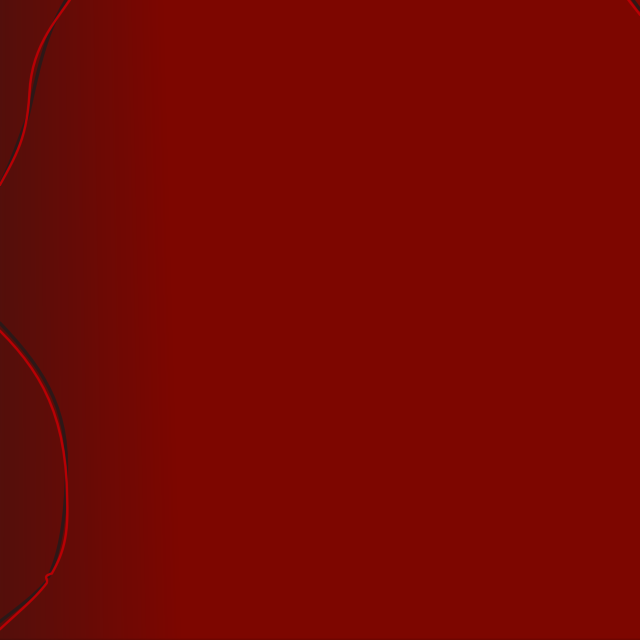
A three.js fragment shader for this background:

```glsl
varying vec2 vUv;

#define BASE_RED vec3(0.490, 0.022, 0.0)
#define SHADE_RED vec3(0.325, 0.058, 0.042)
#define LINE_RED vec3(0.72, 0.0, 0.015)
#define LINE_DARK vec3(0.14, 0.10, 0.10)
#define SHADE_TOP 0.258
#define SHADE_BOTTOM 0.286
#define RED_WIDTH 0.0019
#define DARK_WIDTH 0.0026
#define SOFTNESS 0.0011
#define STREAK_COUNT 55.0
#define STREAK_STRENGTH 0.035
#define CURVE_STEPS 14

float hash(float n) {
  return fract(sin(n * 127.1) * 43758.55);
}

float noise(float x) {
  float cell = floor(x);
  return mix(hash(cell), hash(cell + 1.0), smoothstep(0.0, 1.0, x - cell));
}

float segmentDistance(vec2 p, vec2 a, vec2 b) {
  vec2 ab = b - a;
  float t = clamp(dot(p - a, ab) / dot(ab, ab), 0.0, 1.0);
  return length(p - a - ab * t);
}

vec2 bezier(vec2 a, vec2 b, vec2 c, vec2 d, float t) {
  float s = 1.0 - t;
  return s * s * s * a + 3.0 * s * s * t * b + 3.0 * s * t * t * c + t * t * t * d;
}

// Control points are in thousandths of the canvas
float curveDistance(vec2 p, vec2 a, vec2 b, vec2 c, vec2 d) {
  vec2 q = p * 1000.0;
  vec2 previous = a;
  float nearest = 1e5;
  for (int i = 1; i <= CURVE_STEPS; i++) {
    vec2 next = bezier(a, b, c, d, float(i) / float(CURVE_STEPS));
    nearest = min(nearest, segmentDistance(q, previous, next));
    previous = next;
  }
  return nearest / 1000.0;
}

float darkLines(vec2 p) {
  // Upper shadow
  float d = curveDistance(p, vec2(103, 1000), vec2(68, 941), vec2(60, 889), vec2(44, 820));
  d = min(d, curveDistance(p, vec2(44, 820), vec2(33, 792), vec2(21, 753), vec2(0, 711)));
  // Lower shadow
  d = min(d, curveDistance(p, vec2(0, 495), vec2(65, 427), vec2(104, 368), vec2(104, 271)));
  d = min(d, curveDistance(p, vec2(104, 271), vec2(103, 199), vec2(96, 141), vec2(76, 99)));
  d = min(d, curveDistance(p, vec2(73, 91), vec2(49, 65), vec2(26, 49), vec2(0, 29)));
  // Corner shadow
  return min(d, segmentDistance(p, vec2(0.989, 1.0), vec2(1.0, 0.985)));
}

float redLines(vec2 p) {
  // Upper wave
  float d = curveDistance(p, vec2(109, 1000), vec2(83, 962), vec2(49, 924), vec2(46, 854));
  d = min(d, curveDistance(p, vec2(46, 854), vec2(42, 785), vec2(26, 759), vec2(0, 711)));
  // Lower bulge with its small notch
  d = min(d, curveDistance(p, vec2(0, 483), vec2(65, 418), vec2(104, 349), vec2(105, 219)));
  d = min(d, curveDistance(p, vec2(105, 219), vec2(107, 160), vec2(98, 134), vec2(81, 104)));
  d = min(d, curveDistance(p, vec2(81, 104), vec2(65, 99), vec2(76, 96), vec2(73, 89)));
  d = min(d, curveDistance(p, vec2(73, 89), vec2(55, 65), vec2(29, 44), vec2(0, 17)));
  // Corner line
  return min(d, segmentDistance(p, vec2(0.982, 1.0), vec2(1.0, 0.977)));
}

float stroke(float dist, float halfWidth) {
  return 1.0 - smoothstep(halfWidth - SOFTNESS, halfWidth + SOFTNESS, dist);
}

void main() {
  // Slanted side shade with faint vertical streaks
  float shadeEdge = mix(SHADE_BOTTOM, SHADE_TOP, vUv.y);
  float shade = clamp(1.0 - vUv.x / shadeEdge, 0.0, 1.0);
  float streak = noise((vUv.x + 0.03 * vUv.y) * STREAK_COUNT) - 0.5;
  shade += streak * STREAK_STRENGTH * smoothstep(0.0, 0.15, shade);
  vec3 color = mix(BASE_RED, SHADE_RED, shade);

  // Thin dim rim along the bottom
  color *= 1.0 - 0.12 * (1.0 - smoothstep(0.0, 0.004, vUv.y));

  // Dark lines lie under the red ones
  color = mix(color, LINE_DARK, 0.85 * stroke(darkLines(vUv), DARK_WIDTH));
  color = mix(color, LINE_RED, stroke(redLines(vUv), RED_WIDTH));
  gl_FragColor = vec4(color, 1.0);
}
```
